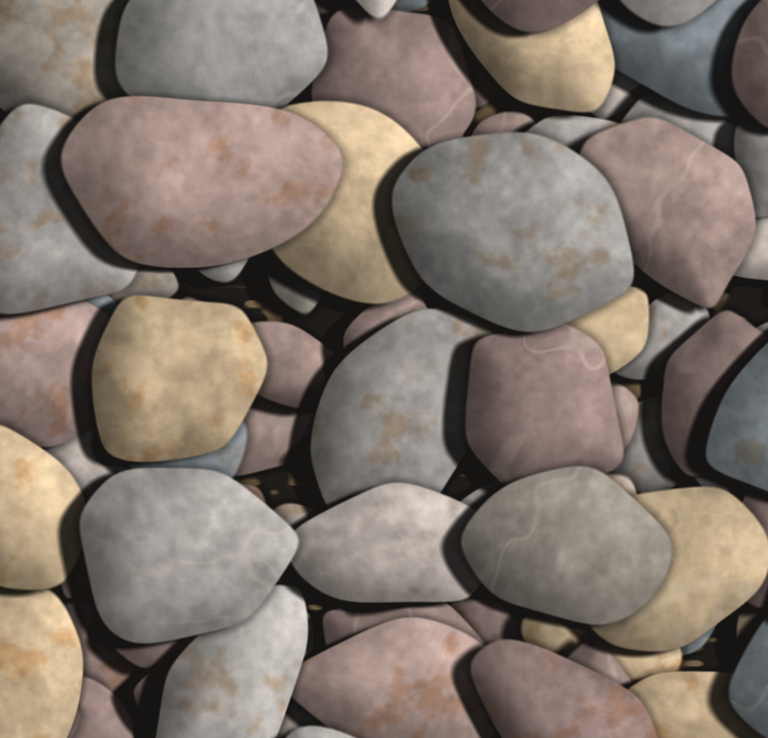
Write a WebGL 2 fragment shader that draws this texture.

```glsl
#version 300 es
precision highp float;

uniform vec2 u_resolution;
out vec4 fragColor;

const float TAU = 6.2831853;
const vec3 LIGHT = vec3(0.58, 0.32, 0.75);
const vec3 ROCKS[8] = vec3[8](
    vec3(0.60, 0.59, 0.575), vec3(0.65, 0.56, 0.53), vec3(0.77, 0.68, 0.55),
    vec3(0.53, 0.56, 0.58), vec3(0.80, 0.755, 0.72), vec3(0.54, 0.46, 0.44),
    vec3(0.60, 0.57, 0.53), vec3(0.66, 0.64, 0.62));

vec3 hash3(vec2 p) {
    vec3 h = fract(p.xyx * vec3(0.1031, 0.1030, 0.0973));
    h += dot(h, h.yzx + 33.33);
    return fract((h.xxy + h.yzz) * h.zyx);
}

float noise(vec2 p) {
    vec2 i = floor(p), f = fract(p);
    f = f * f * (3.0 - 2.0 * f);
    float low = mix(hash3(i).x, hash3(i + vec2(1, 0)).x, f.x);
    float high = mix(hash3(i + vec2(0, 1)).x, hash3(i + vec2(1, 1)).x, f.x);
    return mix(low, high, f.y);
}

float fbm(vec2 p) {
    float sum = 0.0, amp = 0.53;
    for (int i = 0; i < 4; i++) {
        sum += amp * noise(p);
        p = mat2(1.6, 1.2, -1.2, 1.6) * p + 5.7;
        amp *= 0.5;
    }
    return sum;
}

// Rounded polygon of unit size: xy = outward slope, z = signed distance
vec3 hull(vec2 q, vec2 seed, float sharpness) {
    vec3 sum = vec3(0.0);
    for (int i = 0; i < 7; i++) {
        float side = float(i);
        vec3 rnd = hash3(seed + side * vec2(7.3, 3.1));
        float angle = (side + 0.7 * (rnd.x - 0.5)) * TAU / 7.0;
        vec2 n = vec2(cos(angle), sin(angle));
        sum += vec3(n, 1.0) * exp(sharpness * (dot(q, n) - mix(0.82, 1.12, rnd.y)));
    }
    return vec3(sum.xy / sum.z, log(sum.z) / sharpness);
}

// Mineral colour with mottling, grain, rusty spots, bands and pale veins
vec3 rockColor(vec2 p, vec3 rnd) {
    vec3 base = ROCKS[int(rnd.x * 7.99)];
    vec2 q = p + rnd.yz * 40.0;
    float mottle = fbm(q * 11.0);
    float grain = fbm(q * 72.0);
    base *= 0.95 + 0.32 * (mottle - 0.5) + 0.25 * (grain - 0.5) + 0.12 * rnd.y;
    float spots = smoothstep(0.55, 0.78, fbm(q * 27.0)) * step(0.55, rnd.z);
    base = mix(base, base * vec3(0.90, 0.77, 0.63), 0.6 * spots);
    float bands = sin(dot(q, vec2(rnd.z - 0.5, 0.8)) * 75.0 + mottle * 13.0);
    base *= 1.0 + 0.035 * bands * step(rnd.y, 0.45);
    float vein = 1.0 - smoothstep(0.0, 0.014, abs(fbm(q * 4.0 + 9.0) - 0.48));
    return mix(base, vec3(0.80, 0.75, 0.69), 0.26 * vein * step(rnd.z, 0.6));
}

// Paints one layer of stones, back to front by cell parity
vec3 paintStones(vec3 color, vec2 p, float cell, float seed, float tone, float edge) {
    vec2 g = p / cell + seed;
    vec2 start = floor(g - 0.5) - 1.0;
    for (int i = 0; i < 16; i++) {
        int rank = i / 4, k = i % 4;
        vec2 parity = vec2(float(rank % 2), float(rank / 2));
        vec2 pick = vec2(float(k % 2), float(k / 2));
        vec2 id = start + mod(parity - start, 2.0) + 2.0 * pick;
        vec3 place = hash3(id + 11.7), form = hash3(id + 53.1);
        vec2 offset = g - id - 0.5 - 0.5 * (place.xy - 0.5);
        if (dot(offset, offset) > 2.5) continue;

        float angle = place.z * TAU, radius = mix(0.46, 0.65, form.x);
        mat2 turn = mat2(cos(angle), sin(angle), -sin(angle), cos(angle));
        float stretch = mix(1.0, 1.42, form.y);
        vec2 squash = vec2(1.0 / stretch, stretch * 0.95) / radius;
        float sharpness = mix(7.0, 14.0, form.z), scale = radius * cell;
        vec2 q = (offset * turn) * squash;
        vec2 sunStep = (vec2(0.029, 0.008) / cell * turn) * squash;
        vec3 body = hull(q, id, sharpness);

        // Sun shadow and contact darkening on whatever lies below
        float nearShade = hull(q + 0.5 * sunStep, id, sharpness).z;
        float farShade = hull(q + sunStep, id, sharpness).z;
        float shade = min(nearShade, farShade) * scale;
        color *= mix(0.2, 1.0, smoothstep(-0.005, 0.004, shade));
        color *= mix(0.6, 1.0, smoothstep(-0.004, 0.013, body.z * scale));

        float cover = 1.0 - smoothstep(-edge, edge, body.z * scale);
        if (cover <= 0.0) continue;
        float rim = smoothstep(0.2, 1.1, 1.0 + body.z);
        vec2 slope = turn * (body.xy * squash * radius) * rim * 0.85;
        slope += 0.12 * (vec2(fbm(p * 22.0 + id), fbm(p * 22.0 - id)) - 0.5);
        vec3 normal = normalize(vec3(slope, 0.85));
        float lit = 0.39 + 0.71 * max(dot(normal, LIGHT), 0.0);
        vec3 rock = rockColor(p, hash3(id + 91.3));
        color = mix(color, rock * lit * tone, cover);
    }
    return color;
}

void main() {
    vec2 p = gl_FragCoord.xy / u_resolution.y;
    float edge = max(0.0024, 0.8 / u_resolution.y);
    vec2 warped = p + 0.018 * (vec2(noise(p * 7.0), noise(p * 7.0 + 31.0)) - 0.5);

    // Dark soil with dry litter
    float litter = smoothstep(0.6, 0.8, noise(p * vec2(35.0, 90.0)));
    vec3 color = mix(vec3(0.12, 0.11, 0.10), vec3(0.46, 0.38, 0.27), litter);

    // Small stones below, large stones on top
    color = paintStones(color, warped, 0.13, 37.4, 1.0, edge);
    color = paintStones(color, warped, 0.225, 12.3, 1.06, edge);
    fragColor = vec4(clamp(color, vec3(0.085, 0.078, 0.07), vec3(1.0)), 1.0);
}
```
